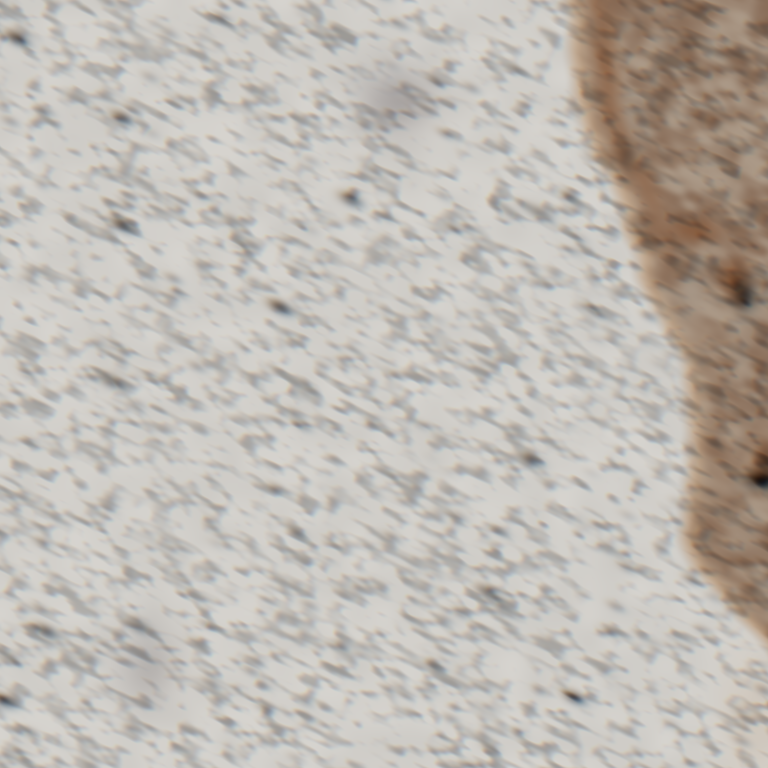
A Shadertoy shader for this texture:

```glsl
#define GRAIN_SCALE vec2(46.0, 98.0)
#define GRAIN_TILT 0.45
#define GRAIN_DEPTH 0.25
#define FRINGE 0.0017
#define SPECK_GRID 22.0
#define PAPER vec3(0.822, 0.812, 0.793)
#define TISSUE_BROWN vec3(0.53, 0.42, 0.34)
#define TISSUE_GREY vec3(0.67, 0.60, 0.53)
#define RIM_TAN vec3(0.77, 0.65, 0.53)
#define RIM_RUST vec3(0.53, 0.35, 0.23)

float hash(vec2 p) {
    vec3 q = fract(p.xyx * 0.1031);
    q += dot(q, q.yzx + 33.33);
    return fract((q.x + q.y) * q.z);
}

float noise(vec2 p) {
    vec2 i = floor(p), f = fract(p);
    f = f * f * (3.0 - 2.0 * f);
    return mix(mix(hash(i), hash(i + vec2(1, 0)), f.x),
               mix(hash(i + vec2(0, 1)), hash(i + vec2(1, 1)), f.x), f.y);
}

float spot(vec2 p, vec2 center, vec2 radius) {
    vec2 d = (p - center) / radius;
    return exp(-dot(d, d));
}

// Rotates so that x runs along the falling grain
vec2 alongGrain(vec2 p) {
    float c = cos(GRAIN_TILT), s = sin(GRAIN_TILT);
    return vec2(c * p.x - s * p.y, s * p.x + c * p.y);
}

// Horizontal position of the tissue border at height y
float borderX(float y) {
    float x = 0.742 + 0.152 * (1.0 - smoothstep(0.47, 0.95, y));
    x += 0.13 * (1.0 - smoothstep(0.10, 0.30, y));
    x -= 0.015 * spot(vec2(y, 0), vec2(0.63, 0), vec2(0.06, 1));
    return x + 0.012 * (noise(vec2(y * 30.0, 3.0)) - 0.5);
}

// Short slanted streaks
float grain(vec2 p) {
    vec2 q = alongGrain(p) * GRAIN_SCALE + 40.0;
    float n = 0.62 * noise(q) + 0.38 * noise(q * 1.7 + 7.0);
    float patchy = 0.8 + 0.4 * noise(p * 14.0 + 5.0);
    return smoothstep(0.38, 0.98, n) * patchy;
}

// Sparse dark specks, one candidate per grid cell
float scatteredSpecks(vec2 p) {
    vec2 cell = floor(p * SPECK_GRID);
    float sum = 0.0;
    for (int j = -1; j <= 1; j++)
    for (int i = -1; i <= 1; i++) {
        vec2 id = cell + vec2(i, j);
        vec2 center = (id + vec2(hash(id + 11.0), hash(id + 47.0))) / SPECK_GRID;
        float strength = 0.20 * smoothstep(0.6, 1.0, hash(id + 83.0));
        sum += strength * spot(alongGrain(p - center), vec2(0), vec2(0.012, 0.006));
    }
    return sum;
}

// Prominent grains: position and strength
float largeSpecks(vec2 p) {
    const vec3 grains[13] = vec3[13](
        vec3(0.022, 0.950, 0.50), vec3(0.365, 0.600, 0.52), vec3(0.457, 0.740, 0.40),
        vec3(0.060, 0.178, 0.42), vec3(0.162, 0.705, 0.34), vec3(0.145, 0.503, 0.34),
        vec3(0.692, 0.402, 0.28), vec3(0.748, 0.092, 0.42), vec3(0.005, 0.088, 0.45),
        vec3(0.180, 0.185, 0.32), vec3(0.634, 0.230, 0.34), vec3(0.704, 0.722, 0.28),
        vec3(0.160, 0.847, 0.28));
    float sum = 0.0;
    for (int i = 0; i < 13; i++)
        sum += grains[i].z * spot(alongGrain(p - grains[i].xy), vec2(0), vec2(0.016, 0.008));
    return sum;
}

float darkness(vec2 p) {
    float specks = scatteredSpecks(p) + largeSpecks(p);
    specks *= 1.0 - smoothstep(-0.02, 0.02, p.x - borderX(p.y));
    float clots = 0.58 * spot(p, vec2(0.968, 0.617), vec2(0.015, 0.020))
                + 0.55 * spot(p, vec2(0.990, 0.375), vec2(0.023, 0.011))
                + 0.30 * spot(p, vec2(0.998, 0.395), vec2(0.012, 0.025))
                + 0.25 * spot(p, vec2(0.815, 0.800), vec2(0.012, 0.016));
    return GRAIN_DEPTH * grain(p) + specks + clots;
}

vec3 tissue(vec2 p, float depth) {
    float mottle = 0.5 * noise(p * 26.0 + 9.0) + 0.5 * noise(alongGrain(p) * vec2(45, 80));
    vec3 col = mix(TISSUE_BROWN, TISSUE_GREY, smoothstep(0.15, 0.85, mottle));
    // Pale pockets and rusty patches
    float pale = spot(p, vec2(0.818, 0.845), vec2(0.022, 0.035))
               + spot(p, vec2(0.895, 0.615), vec2(0.022, 0.040));
    col = mix(col, vec3(0.67, 0.63, 0.58), 0.6 * min(pale, 1.0));
    float rust = spot(p, vec2(0.905, 0.700), vec2(0.035, 0.016))
               + spot(p, vec2(0.955, 0.640), vec2(0.022, 0.020))
               + spot(p, vec2(0.995, 0.400), vec2(0.018, 0.030));
    // Rust band just behind the tan border, stronger toward the top
    float band = spot(vec2(depth, 0), vec2(0.038, 0), vec2(0.018, 1));
    rust += band * mix(0.15, 0.75, smoothstep(0.6, 0.78, p.y)) * (0.3 + 1.2 * mottle);
    col = mix(col, RIM_RUST, 0.75 * min(rust, 1.0));
    return mix(col, RIM_TAN, 0.8 * spot(vec2(depth, 0), vec2(0.002, 0), vec2(0.015, 1)));
}

void mainImage(out vec4 fragColor, in vec2 fragCoord) {
    vec2 p = fragCoord / iResolution.xy;
    float depth = 0.92 * (p.x - borderX(p.y));

    // Paper with soft blotches
    vec3 col = PAPER + 0.035 * (noise(p * 30.0) - 0.5);
    float blotch = 0.16 * spot(p, vec2(0.515, 0.868), vec2(0.050, 0.045))
                 + 0.10 * spot(p, vec2(0.190, 0.130), vec2(0.042, 0.055));
    col -= blotch * vec3(1.0, 1.05, 0.98);
    col = mix(col, RIM_TAN, 0.22 * spot(p, vec2(0.98, 0.06), vec2(0.04, 0.09)));

    col = mix(col, tissue(p, depth), smoothstep(-0.014, 0.014, depth));

    // Warm and cool fringes from shifting the dark marks per channel
    vec2 shift = FRINGE * vec2(1.0, -0.8);
    vec3 dark = vec3(darkness(p - shift), darkness(p), darkness(p + shift));
    col *= 1.0 - min(dark, 0.85);
    fragColor = vec4(clamp(col, 0.0, 1.0), 1.0);
}
```
